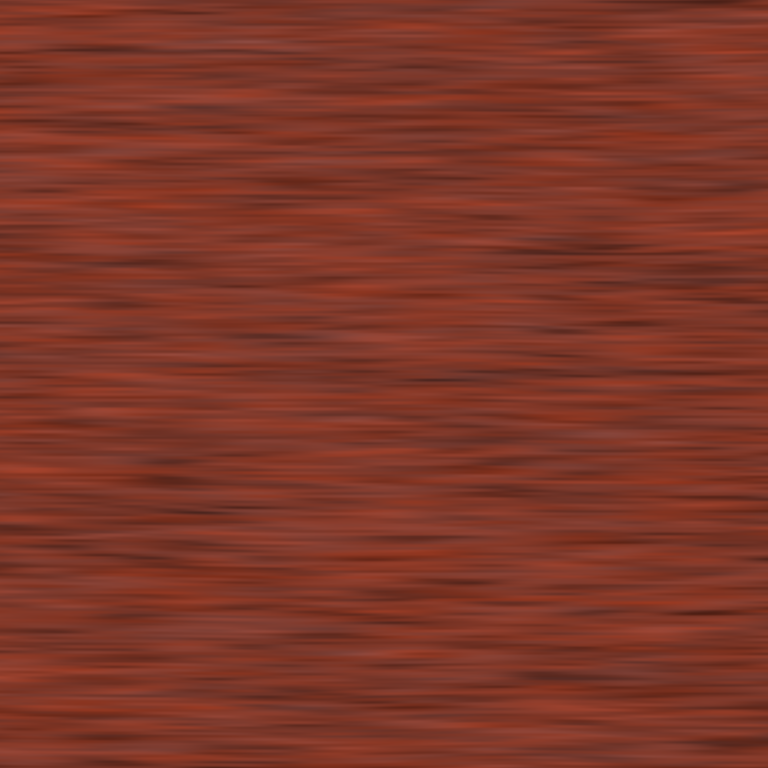
Give the GLSL for this texture, as a three.js fragment shader.

```glsl
varying vec2 vUv;

const vec3 BASE_COLOR = vec3(0.497, 0.218, 0.160);
const vec3 RED_TINT = vec3(0.045, -0.032, -0.066); // from greyish rose to orange red
const vec2 COARSE_CELLS = vec2(5.0, 50.0);         // streak cells across and up
const vec2 CELL_GROWTH = vec2(1.4, 1.75);          // cell growth per octave
const float OCTAVE_GAIN = 1.18;                    // finer fibres weigh more
const int OCTAVES = 4;
const float LIGHT_GAIN = 0.35;
const float DARK_BOOST = 0.25;
const float WAVE_CELLS = 4.0;
const float WAVE_HEIGHT = 0.003;
const float LIGHT_SEED = 3.0;
const float TINT_SEED = 47.0;
const float WAVE_SEED = 91.0;

float hash(vec2 p) {
  vec3 q = fract(p.xyx * 0.1031);
  q += dot(q, q.yzx + 33.33);
  return fract((q.x + q.y) * q.z);
}

// Smooth noise along one row, shifted so that streak ends do not line up
float rowNoise(float x, float row, float seed) {
  x += 17.0 * hash(vec2(row, seed + 0.5));
  float cell = floor(x);
  float t = smoothstep(0.0, 1.0, x - cell);
  vec2 id = vec2(cell + seed * 7.0, row + seed * 3.0);
  return mix(hash(id), hash(id + vec2(1.0, 0.0)), t);
}

// Signed noise blended between neighbouring rows
float streakNoise(vec2 p, float seed) {
  float row = floor(p.y);
  float t = smoothstep(0.0, 1.0, p.y - row);
  return 2.0 * mix(rowNoise(p.x, row, seed), rowNoise(p.x, row + 1.0, seed), t) - 1.0;
}

// Layers of ever finer horizontal fibres
float fibres(vec2 p, float seed) {
  vec2 cells = COARSE_CELLS;
  float weight = 1.0;
  float sum = 0.0;
  float total = 0.0;
  for (int i = 0; i < OCTAVES; i++) {
    sum += weight * streakNoise(p * cells, seed + float(i) * 5.0);
    total += weight;
    cells *= CELL_GROWTH;
    weight *= OCTAVE_GAIN;
  }
  return sum / total;
}

void main() {
  // Gentle waviness of the grain
  vec2 p = vUv;
  p.y += WAVE_HEIGHT * streakNoise(vUv * WAVE_CELLS, WAVE_SEED);

  // Light and dark streaks, the dark ones a little stronger
  float light = fibres(p, LIGHT_SEED);
  float dark = min(light, 0.0);
  float shade = 1.0 + LIGHT_GAIN * light - DARK_BOOST * dark * dark;

  // Separate fibres vary in redness
  float tint = fibres(p, TINT_SEED);
  vec3 color = (BASE_COLOR + RED_TINT * tint) * shade;

  gl_FragColor = vec4(clamp(color, 0.0, 1.0), 1.0);
}
```
